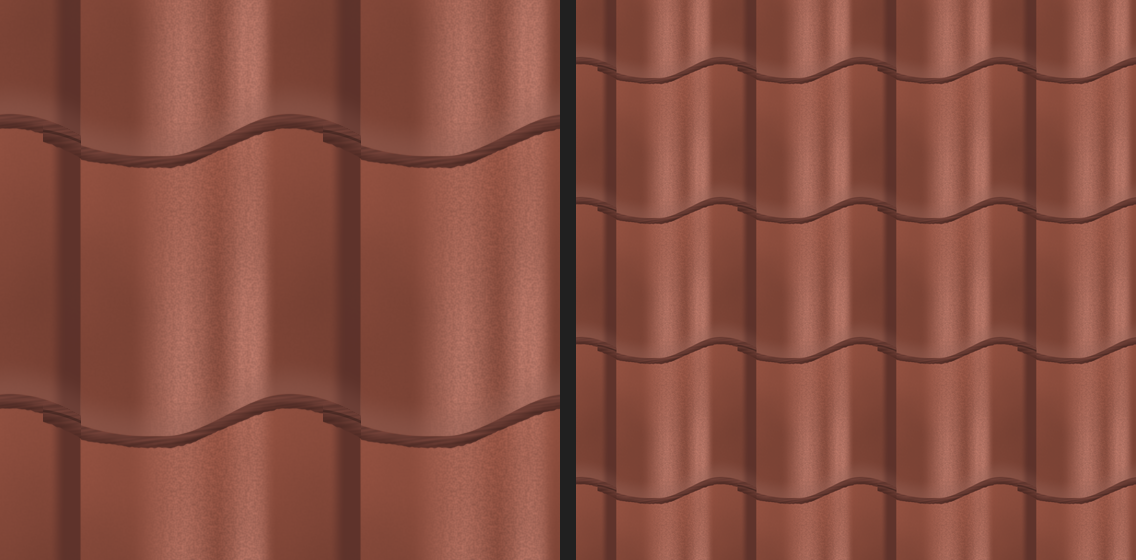
Left, the tile; right, the same tile 2 across and 2 down.
Reproduce this texture procedurally as a WebGL 1 fragment shader.

```glsl
precision highp float;
// Clay roof tiles, two across and two down: each has a rolled, grainy sheen,
// a shadowed side joint and a thick wavy lip over the row below.
// A wave curve bends the row coordinate; bumps across the tile shade its roll.

uniform vec2 u_resolution;

const float REPEATS = 2.0;
const vec2 JOINT_OFFSET = vec2(0.289, 0.4);  // side joint and lip, from upper left

const vec3 FIRED_RED  = vec3(0.575, 0.315, 0.250);
const vec3 CLAY_BROWN = vec3(0.495, 0.268, 0.212);
const vec3 SHEEN      = vec3(0.715, 0.460, 0.400);
const vec3 SHADOW     = vec3(0.365, 0.195, 0.165);
const vec3 DUST       = vec3(0.590, 0.390, 0.345);
const vec3 LIP_LIGHT  = vec3(0.430, 0.245, 0.210);
const vec3 LIP_DARK   = vec3(0.310, 0.165, 0.140);

vec2 gradientAt(vec2 cell, vec2 period) {
  vec3 q = fract(mod(cell, period).xyx * vec3(0.1031, 0.1030, 0.0973));
  q += dot(q, q.yzx + 33.33);
  float angle = 6.28318 * fract((q.x + q.y) * q.z);
  return vec2(cos(angle), sin(angle));
}

// Gradient noise, about -0.7 to 0.7, wrapping at a whole-number period.
float wrapNoise(vec2 unitPos, vec2 period) {
  vec2 p = unitPos * period;
  vec2 i = floor(p), f = p - i;
  vec2 s = f * f * f * (f * (f * 6.0 - 15.0) + 10.0);
  vec2 e = vec2(1.0, 0.0);
  float a = dot(gradientAt(i, period), f);
  float b = dot(gradientAt(i + e.xy, period), f - e.xy);
  float c = dot(gradientAt(i + e.yx, period), f - e.yx);
  float d = dot(gradientAt(i + e.xx, period), f - e.xx);
  return mix(mix(a, b, s.x), mix(c, d, s.x), s.y);
}

// Smooth rise from a to b and fall from c to d.
float bump(float a, float b, float c, float d, float x) {
  return smoothstep(a, b, x) * (1.0 - smoothstep(c, d, x));
}

// Depth of the lip's upper edge across one tile.
float lipCurve(float u) {
  float trough = max(1.0 - u / 0.24, 0.0);
  float crestFall = max((u - 0.74) / 0.26, 0.0);
  return 0.158 - 0.151 * smoothstep(0.30, 0.74, u)
       - 0.039 * trough * trough + 0.078 * crestFall * crestFall;
}

// Lip height, with the neighbour's edge showing below the overlap.
float lipThickness(float u) {
  float t = 0.041 + 0.011 * smoothstep(0.48, 0.62, u)
          + 0.009 * (1.0 - smoothstep(0.0, 0.12, u));
  t = mix(t, 0.082, step(0.866, u));
  return t + 0.004 * wrapNoise(vec2(u, 0.37), vec2(64.0, 4.0));
}

// Tile face: u runs across it, v down from the lip above.
vec3 faceColor(float u, float v, vec2 cell, float px) {
  vec3 col = mix(FIRED_RED, CLAY_BROWN, smoothstep(0.0, 0.7, v));
  col *= 1.0 - 0.06 * smoothstep(0.65, 0.9, u) - 0.03 * bump(0.0, 0.12, 0.16, 0.26, u);

  // Two bright bands with a duller valley between them
  float bands = 0.85 * bump(0.17, 0.36, 0.36, 0.49, u)
              + 0.95 * bump(0.49, 0.60, 0.62, 0.70, u)
              + 0.20 * bump(0.34, 0.46, 0.52, 0.60, u);
  float streak = wrapNoise(cell, vec2(36.0, 2.0));
  float strength = mix(0.55, 1.0, smoothstep(0.05, 0.85, v));
  col = mix(col, SHEEN, clamp(bands * strength * (1.0 + 0.2 * streak), 0.0, 1.0));

  // Mineral grain, strongest on the roll
  float grain = wrapNoise(cell, vec2(128.0)) + 0.6 * wrapNoise(cell, vec2(61.0));
  float grainy = bump(0.20, 0.34, 0.62, 0.70, u);
  col *= 1.0 + grain * mix(0.018, 0.11, grainy);
  col *= 1.0 + 0.03 * wrapNoise(cell, vec2(5.0));

  // Side shadow ends sharply at the joint; dust gathers above the lip
  float shade = bump(0.885, 0.945, 1.0 - px, 1.0, u);
  col = mix(col, SHADOW, 0.95 * shade);
  return mix(col, DUST, 0.42 * smoothstep(0.86, 1.0, v) * (1.0 - 0.4 * shade));
}

// Lip edge: fine slanted grooves, darker along its underside.
vec3 lipColor(float u, float depth, float thickness, vec2 cell) {
  vec2 slanted = vec2(cell.x, cell.y + 0.125 * cell.x);
  float grooves = wrapNoise(slanted, vec2(6.0, 96.0));
  float under = smoothstep(0.25, 1.0, depth / thickness);
  vec3 col = mix(LIP_LIGHT, LIP_DARK, 0.15 + 0.7 * under);
  col *= 1.0 + 0.24 * grooves;
  // Crease between the overlapping edges
  float overlap = clamp((u - 0.866) / 0.134, 0.0, 1.0);
  float crease = abs(depth - mix(0.042, 0.022, overlap));
  return col * (1.0 - 0.28 * step(0.866, u) * (1.0 - smoothstep(0.002, 0.008, crease)));
}

void main() {
  vec2 uv = gl_FragCoord.xy / u_resolution;
  float px = REPEATS / min(u_resolution.x, u_resolution.y);
  vec2 cell = fract(vec2(uv.x, 1.0 - uv.y) * REPEATS - JOINT_OFFSET);

  float u = cell.x;
  float v = fract(cell.y - lipCurve(u));
  float depth = v - step(0.5, v);  // signed distance below the lip's upper edge
  float thickness = lipThickness(u);

  float lip = smoothstep(-px, px, depth) * (1.0 - smoothstep(-px, px, depth - thickness));
  vec3 col = mix(faceColor(u, v, cell, px), lipColor(u, depth, thickness, cell), lip);
  gl_FragColor = vec4(col, 1.0);
}
```
